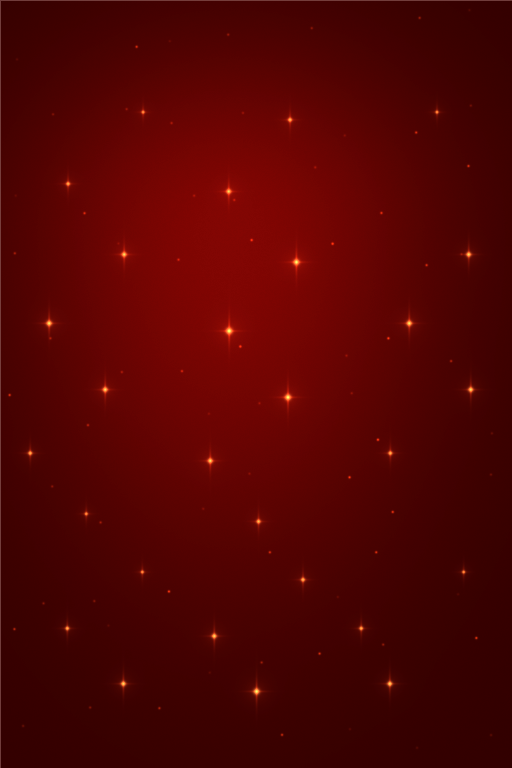
A Shadertoy shader for this background:

```glsl
#define GLOW_CENTER vec2(0.45, 0.30)
#define GLOW_WIDTH 0.42
#define GLOW_ABOVE 0.25
#define GLOW_BELOW 0.46
#define STAR_ROWS 10
#define STAR_COLUMNS 3
#define DUST_GRID vec2(7.0, 10.0)
#define GRAIN 0.016

const float PI = 3.14159265;
const vec3 SHADOW_RED = vec3(0.19, 0.0, 0.0);
const vec3 GLOW_RED = vec3(0.32, 0.022, 0.01);
const vec3 EMBER = vec3(0.85, 0.25, 0.07);
const vec3 CORE_GOLD = vec3(0.9, 0.75, 0.35);
const vec3 EDGE_PALE = vec3(0.55, 0.35, 0.34);

float hash(vec2 p) {
    p = fract(p * vec2(0.1031, 0.1137));
    p += dot(p, p.yx + 33.33);
    return fract((p.x + p.y) * p.x * 47.3);
}

// Staggered rows whose spacing swells towards the middle
vec2 starPosition(float row, float column) {
    float start = 0.051 + mod(0.2285 - 0.1465 * row, 0.256);
    float spacing = 0.287 + 0.07 * sin(PI * row / 8.0);
    float y = 0.146 + 0.0827 * row + 0.031 * sin(PI * row / 9.0);
    return vec2(start + spacing * column, y + 0.01 * sin(PI * column / 2.0));
}

// Round core, soft halo and a long vertical cross
vec3 star(vec2 d, float size, float pixel) {
    vec2 a = abs(d) / size;
    float r2 = dot(a, a);
    float thin = max(0.0022, 0.6 * pixel) / size;
    float rays = exp(-a.y / 0.015 - a.x * a.x / (thin * thin))
               + 0.7 * exp(-a.x / 0.011 - a.y * a.y / (thin * thin));
    float core = exp(-r2 / (0.0055 * 0.0055));
    float halo = exp(-sqrt(r2) / 0.013);
    return size * (EMBER * (0.65 * rays + 0.24 * halo) + CORE_GOLD * core);
}

vec3 starField(vec2 uv, float aspect, float pixel) {
    vec3 light = vec3(0.0);
    for (int j = 0; j < STAR_ROWS; j++) {
        for (int i = 0; i < STAR_COLUMNS; i++) {
            float row = float(j), column = float(i);
            // Leave gaps so the rows do not read as a lattice
            if (j % 5 == 1 && i == 2) continue;
            float size = 0.72 + 0.17 * sin(0.9 * row - 1.2)
                       + 0.14 * sin(PI * column / 2.0);
            vec2 d = (uv - starPosition(row, column)) * vec2(1.0, aspect);
            light += star(d, size, pixel);
        }
    }
    return light;
}

// One faint speck per cell
vec3 dust(vec2 uv, float aspect, float pixel) {
    vec2 cell = floor(uv * DUST_GRID);
    vec2 jitter = vec2(hash(cell + 3.7), hash(cell + 19.1));
    vec2 center = (cell + 0.12 + 0.76 * jitter) / DUST_GRID;
    vec2 d = (uv - center) * vec2(1.0, aspect);
    float brightness = hash(cell + 41.3);
    float radius = max(0.0024, 0.7 * pixel);
    float speck = exp(-dot(d, d) / (radius * radius));
    return EMBER * speck * (0.12 + 0.75 * brightness * brightness);
}

void mainImage(out vec4 fragColor, in vec2 fragCoord) {
    vec2 uv = fragCoord / iResolution.xy;
    uv.y = 1.0 - uv.y;
    float aspect = iResolution.y / iResolution.x;
    float pixel = 1.0 / iResolution.x;

    // Red glow, falling off faster towards the top
    vec2 g = uv - GLOW_CENTER;
    g /= vec2(GLOW_WIDTH, g.y < 0.0 ? GLOW_ABOVE : GLOW_BELOW);
    vec3 color = SHADOW_RED + GLOW_RED * exp(-dot(g, g));

    // Fine grain
    float grain = hash(floor(uv * vec2(512.0, 512.0 * aspect))) - 0.5;
    color *= 1.0 + GRAIN * 2.0 * grain;

    color += dust(uv, aspect, pixel) + starField(uv, aspect, pixel);

    // Thin pale rim along the left and top
    float rim = min(uv.x, uv.y * aspect);
    color = mix(color, EDGE_PALE, 0.9 * (1.0 - smoothstep(0.0, 0.003, rim)));

    fragColor = vec4(clamp(color, 0.0, 1.0), 1.0);
}
```
